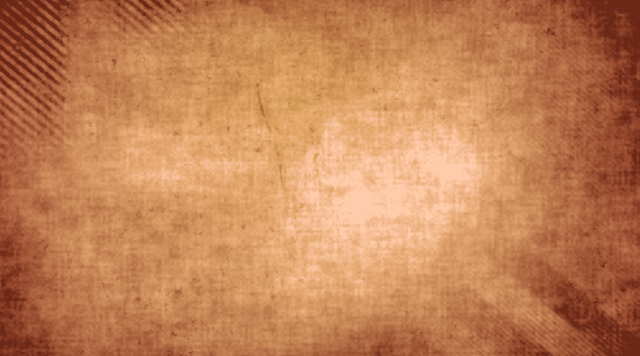
Give the GLSL for this background, as a WebGL 1 fragment shader.

```glsl
precision highp float;
// Aged, stained canvas: soft glows and a vignette build one tone value,
// which noise, threads, cellular specks, scratches and worn diagonal
// stripes then disturb before a ramp of warm colours paints it.

uniform vec2 u_resolution;

const vec3 UMBER = vec3(0.38, 0.13, 0.07);
const vec3 RUST  = vec3(0.59, 0.30, 0.18);
const vec3 CLAY  = vec3(0.71, 0.44, 0.28);
const vec3 TAN   = vec3(0.81, 0.57, 0.37);
const vec3 SAND  = vec3(0.91, 0.67, 0.47);
const vec3 BLUSH = vec3(1.0, 0.80, 0.67);

const float BASE_TONE = 0.65;
const vec2  VIGNETTE = vec2(0.38, 0.27);        // darkening at sides, top and bottom
const vec2  STRIPE_NORMAL = vec2(0.64, 0.77);
const float STRIPE_PERIOD = 0.0235;
const float HATCH_PERIOD = 0.0125;
const float BAND_PERIOD = 0.19;
const float BAND_START = 0.948;
const float MOTTLE = 0.34;
const float GRAIN = 0.30;
const float THREADS = 0.10;

float hash(vec2 p) {
  vec3 q = fract(vec3(p.xyx) * 0.1031);
  q += dot(q, q.yzx + 33.33);
  return fract((q.x + q.y) * q.z);
}

float noise(vec2 p) {
  vec2 i = floor(p), f = fract(p);
  f = f * f * (3.0 - 2.0 * f);
  vec2 e = vec2(1.0, 0.0);
  return mix(mix(hash(i), hash(i + e), f.x),
             mix(hash(i + e.yx), hash(i + e.xx), f.x), f.y);
}

float fbm(vec2 p) {
  float sum = 0.0, amp = 0.5;
  for (int i = 0; i < 5; i++) {
    sum += amp * noise(p);
    p = mat2(1.6, 1.2, -1.2, 1.6) * p + 17.0;
    amp *= 0.6;
  }
  return sum / 1.15;
}

// Soft elliptical blob, 1 at its centre
float glow(vec2 p, vec2 centre, vec2 radius) {
  vec2 d = (p - centre) / radius;
  return exp(-dot(d, d));
}

// Ragged cellular flecks whose size varies at random; most stay tiny
float specks(vec2 p) {
  p += 0.5 * vec2(noise(p * 4.0), noise(p * 4.0 + 50.0));
  vec2 cell = floor(p);
  float ink = 0.0;
  for (int y = -1; y <= 1; y++) {
    for (int x = -1; x <= 1; x++) {
      vec2 c = cell + vec2(float(x), float(y));
      vec2 spot = c + vec2(hash(c + 3.1), hash(c + 8.7));
      float size = 0.30 * pow(hash(c + 21.3), 3.0);
      ink = max(ink, size * 3.3 * (1.0 - smoothstep(0.0, size + 0.08, length(p - spot))));
    }
  }
  return ink;
}

float scratch(vec2 p, vec2 a, vec2 b) {
  vec2 d = b - a;
  float h = clamp(dot(p - a, d) / dot(d, d), 0.0, 1.0);
  vec2 bend = vec2(0.014 * (noise(p * 22.0) - 0.5), 0.0);
  float line = 1.0 - smoothstep(0.0, 0.007, length(p - a - d * h + bend));
  return line * smoothstep(0.2, 0.6, noise(p * 60.0));
}

// Diagonal lines with edges at least a pixel soft
float stripes(vec2 p, float period) {
  float wave = abs(fract(dot(p, STRIPE_NORMAL) / period) - 0.5);
  float soft = 0.06 + 0.8 / (u_resolution.y * period);
  return 1.0 - smoothstep(0.24 - soft, 0.24 + soft, wave);
}

vec3 ramp(float t) {
  t = clamp(t, 0.0, 1.0) * 5.0;
  vec3 c = mix(UMBER, RUST, clamp(t, 0.0, 1.0));
  c = mix(c, CLAY, clamp(t - 1.0, 0.0, 1.0));
  c = mix(c, TAN, clamp(t - 2.0, 0.0, 1.0));
  c = mix(c, SAND, clamp(t - 3.0, 0.0, 1.0));
  return mix(c, BLUSH, clamp(t - 4.0, 0.0, 1.0));
}

void main() {
  vec2 uv = gl_FragCoord.xy / u_resolution;
  vec2 p = gl_FragCoord.xy / u_resolution.y;
  float stain = fbm(p * 5.0 + 4.0), wear = fbm(p * 24.0 + 40.0);

  // Light pools, shaded patches and vignette
  vec2 edge = pow(abs(uv * 2.0 - 1.0), vec2(4.0));
  float tone = BASE_TONE - dot(edge, VIGNETTE);
  tone += 0.29 * glow(uv, vec2(0.55, 0.46), vec2(0.16, 0.27));
  tone += 0.22 * glow(uv, vec2(0.26, 0.53), vec2(0.10, 0.12));
  tone += 0.21 * glow(uv, vec2(0.73, 0.53), vec2(0.09, 0.14));
  tone -= 0.10 * glow(uv, vec2(0.50, 0.79), vec2(0.12, 0.10));
  tone -= 0.08 * glow(uv, vec2(0.36, 0.39), vec2(0.10, 0.08));
  tone -= 0.19 * glow(uv, vec2(0.92, 0.60), vec2(0.11, 0.45));
  tone -= 0.10 * glow(uv, vec2(0.02, 0.10), vec2(0.10, 0.30));
  float foot = glow(uv, vec2(0.61, 0.03), vec2(0.10, 0.07));
  tone -= foot * (0.10 + 0.22 * smoothstep(0.35, 0.65, wear));

  // Stains, grain and irregular woven threads
  tone += MOTTLE * (stain - 0.5) + GRAIN * (wear - 0.5);
  tone += 0.12 * (noise(p * 140.0) - 0.5);
  tone += THREADS * (noise(p * vec2(120.0, 16.0)) + noise(p * vec2(16.0, 120.0)) - 1.0);

  // Specks and scratches
  float dirt = smoothstep(0.40, 0.62, fbm(p * 4.0 + 9.0));
  tone -= 0.26 * dirt * (specks(p * 34.0) + 0.7 * specks(p * 62.0 + 7.0));
  tone -= 0.35 * glow(p, vec2(0.723, 0.577), vec2(0.009, 0.007));
  tone -= 0.22 * scratch(p, vec2(0.725, 0.76), vec2(0.80, 0.47));
  tone -= 0.16 * scratch(p, vec2(0.875, 0.60), vec2(0.90, 0.48));
  tone -= 0.13 * scratch(p, vec2(0.960, 0.56), vec2(0.925, 0.45));

  // Worn stripes at upper left
  float block = (1.0 - smoothstep(0.15, 0.23, p.x)) * smoothstep(0.48, 0.80, p.y);
  block = max(block, glow(uv, vec2(0.235, 0.99), vec2(0.065, 0.08)));
  float paint = smoothstep(0.36, 0.58, wear + 0.15 * block);
  tone -= 0.34 * block * stripes(p, STRIPE_PERIOD) * paint;

  // Broad bands and fine hatching along the right
  float corner = glow(uv, vec2(0.86, 0.10), vec2(0.14, 0.17));
  float band = cos(6.2832 * (dot(p, STRIPE_NORMAL) - BAND_START) / BAND_PERIOD);
  band = smoothstep(-0.3, 0.4, band);
  tone += corner * mix(0.03, -0.08 - 0.24 * smoothstep(0.3, 0.65, wear), band);
  float hatchArea = max(corner, 0.5 * glow(uv, vec2(0.91, 0.75), vec2(0.12, 0.35)));
  tone -= 0.12 * hatchArea * (stripes(p, HATCH_PERIOD) - 0.5) * smoothstep(0.3, 0.6, stain);

  // Ochre in the shaded middle, redder toward the sides
  vec3 colour = ramp(max(tone, 0.04));
  float ochre = glow(uv, vec2(0.46, 0.65), vec2(0.22, 0.35)) * (1.0 - smoothstep(0.6, 0.95, tone));
  colour *= mix(vec3(1.0), vec3(1.0, 1.02, 0.87), ochre);
  colour *= mix(vec3(1.0), vec3(1.0, 0.94, 0.98), edge.x);
  gl_FragColor = vec4(colour, 1.0);
}
```
